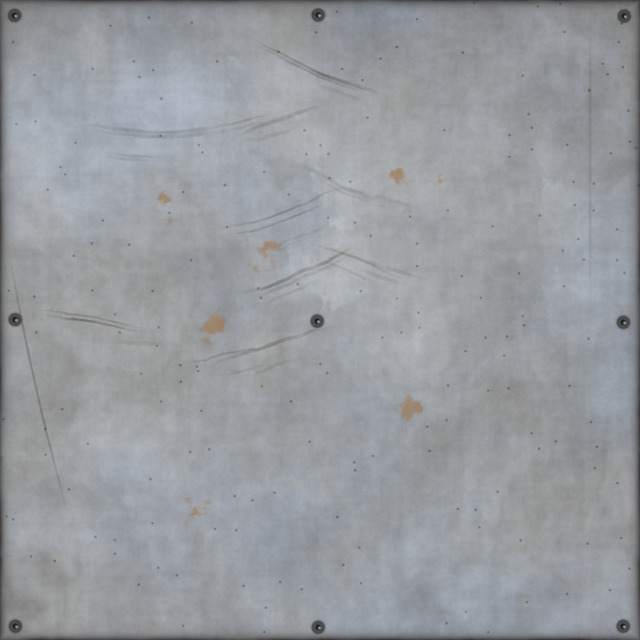
Write a WebGL 2 fragment shader that draws this texture.

```glsl
#version 300 es
precision highp float;
// Worn grey metal panel with scuffs, rust flecks, riveted grid and dark rim.
uniform vec2 u_resolution;
out vec4 outColor;

float hash(vec2 p) {
    vec3 q = fract(vec3(p.xyx) * 0.1031);
    q += dot(q, q.yzx + 33.33);
    return fract((q.x + q.y) * q.z);
}

vec2 hash2(vec2 p) {
    return vec2(hash(p), hash(p + 57.3));
}

float noise(vec2 p) {
    vec2 i = floor(p), f = fract(p);
    f = f * f * (3.0 - 2.0 * f);
    return mix(mix(hash(i), hash(i + vec2(1, 0)), f.x),
               mix(hash(i + vec2(0, 1)), hash(i + 1.0), f.x), f.y);
}

// Layered noise centred on zero
float clouds(vec2 p) {
    float sum = 0.0, amp = 0.5;
    for (int i = 0; i < 5; i++) {
        sum += amp * (noise(p) - 0.5);
        p = mat2(0.8, 0.6, -0.6, 0.8) * p * 2.03 + 17.0;
        amp *= 0.55;
    }
    return sum;
}

// Cellular noise: distance to the nearest point, and that point's random id
vec2 cells(vec2 p) {
    vec2 base = floor(p), best = vec2(9.0, 0.0);
    for (int y = -1; y <= 1; y++)
    for (int x = -1; x <= 1; x++) {
        vec2 c = base + vec2(x, y);
        float d = length(c + hash2(c) - p);
        if (d < best.x) best = vec2(d, hash(c + 9.7));
    }
    return best;
}

vec2 rotate(vec2 p, float a) {
    return mat2(cos(a), -sin(a), sin(a), cos(a)) * p;
}

// Curved stroke that tapers towards both ends
float stroke(vec2 p, vec2 centre, float angle, float bend, float halfLen, float width, float soft) {
    vec2 q = rotate(p - centre, angle);
    q.y -= bend * q.x * q.x;
    float taper = 1.0 - smoothstep(0.3, 1.0, abs(q.x) / halfLen);
    return taper * (1.0 - smoothstep(width * taper, width * taper + soft, abs(q.y)));
}

// Soft ragged blot; radius gives its half extents
float blot(vec2 p, vec2 centre, vec2 radius, float ragged) {
    return 1.0 - smoothstep(0.35, 1.1, length((p - centre) / radius) + ragged);
}

// Families of near-parallel scuffs
float scuffs(vec2 p, float px) {
    float sum = 0.0;
    for (int g = 0; g < 9; g++) {
        vec2 id = vec2(g, 4.0), r = hash2(id), s = hash2(id + 20.0);
        vec2 centre = vec2(0.12 + 0.52 * r.x, 0.42 + 0.055 * float(g) + 0.03 * r.y);
        float angle = (s.x - 0.55) * 0.9;
        for (int k = 0; k < 4; k++) {
            vec2 t = hash2(id + vec2(40, 7 * k));
            vec2 c = centre + (t - 0.5) * vec2(0.09, 0.05);
            float mark = stroke(p, c, angle + 0.15 * (t.x - 0.5), 1.6 * (s.y - 0.35),
                                0.04 + 0.09 * t.y, 0.0018 * t.x, 0.0015 + px);
            sum += mark * (0.35 + 0.5 * t.y);
        }
    }
    return sum * (0.35 + 0.8 * noise(p * vec2(45, 60)));
}

// Rivet head: dark ring, grey cap, dark socket and a glint
vec3 rivet(vec3 base, vec2 q, float px) {
    float d = length(q);
    vec3 col = mix(base, base * 0.65, 0.6 * (1.0 - smoothstep(0.007, 0.015, d)));
    float ring = 1.0 - smoothstep(0.0015, 0.003 + px, abs(d - 0.0075));
    col = mix(col, vec3(0.24), 0.75 * ring);
    col = mix(col, vec3(0.12), 1.0 - smoothstep(0.003, 0.0045 + px, d));
    float glint = 1.0 - smoothstep(0.001, 0.002 + px, length(q - vec2(0.002, -0.001)));
    return mix(col, vec3(0.7), 0.8 * glint);
}

void main() {
    vec2 p = gl_FragCoord.xy / u_resolution;
    float px = 1.0 / min(u_resolution.x, u_resolution.y);
    float broad = clouds(p * 3.5 + 3.0);
    float mottle = clouds(p * vec2(13, 10) + 4.0 * broad);
    float fine = clouds(p * 55.0 + 8.0);

    // Base tone: broad stains, mottling, brushed grain in both directions
    float tone = 0.56 + 0.85 * broad + 0.75 * mottle + 0.38 * fine;
    tone += 0.26 * clouds(p * vec2(75, 9)) + 0.2 * clouds(p * vec2(8, 90) + 31.0);
    tone += 0.12 * (noise(p * 230.0) - 0.5);
    tone += 0.22 * blot(p, vec2(0.2, 0.73), vec2(0.42, 0.3), broad);
    tone -= 0.3 * smoothstep(0.88, 1.0, p.y + 0.2 * broad) + 0.12 * smoothstep(0.45, 0.1, p.y);

    // Pale, abraded patches
    for (int i = 0; i < 9; i++) {
        vec2 r = hash2(vec2(i, 71)), s = hash2(vec2(i, 93));
        vec2 c = vec2(0.25 + 0.7 * r.x, 0.38 + 0.5 * r.y);
        tone += 0.3 * blot(p, c, vec2(0.03) + 0.06 * s, 2.2 * mottle + 1.5 * fine);
    }

    // Scuffs, a long hairline, a faint seam and pits
    tone -= 0.75 * scuffs(p + 0.012 * vec2(broad, mottle), px);
    tone -= 0.6 * stroke(p, vec2(0.055, 0.4), -1.35, 0.12, 0.24, 0.0004, 0.001 + px);
    tone -= 0.25 * stroke(p, vec2(0.922, 0.75), 1.571, 0.0, 0.3, 0.0005, 0.0015 + px);
    vec2 pit = cells(p * 26.0);
    tone -= 0.9 * step(0.72, pit.y) * (1.0 - smoothstep(0.02, 0.03 + 0.06 * pit.y, pit.x));

    vec3 col = mix(vec3(0.505, 0.513, 0.522), vec3(0.668, 0.688, 0.715), clamp(tone, -1.2, 1.25));
    col += vec3(0.012, 0.003, -0.014) * clamp(5.0 * clouds(p * 5.0 + 40.0), -1.0, 1.0);

    // Rust flecks
    for (int i = 0; i < 7; i++) {
        vec2 r = hash2(vec2(i, 131)), s = hash2(vec2(i, 157));
        float rust = blot(p, vec2(0.25 + 0.6 * r.x, 0.14 + 0.74 * r.y),
                          vec2(0.01, 0.014) + 0.014 * s, 2.5 * fine + 1.5 * mottle);
        col = mix(col, vec3(0.62, 0.48, 0.34), 0.65 * rust);
    }

    // Three by three rivets, then the dark rim
    vec2 cell = floor(p * 3.0);
    vec2 centre = 0.022 + 0.476 * cell + 0.006 * (hash2(cell + 5.0) - 0.5);
    col = rivet(col, p - centre, px);
    vec2 side = min(p, 1.0 - p);
    float rim = exp(-min(side.x, side.y) / 0.0065) * (0.85 + 0.8 * mottle);
    outColor = vec4(mix(col, vec3(0.2, 0.19, 0.19), clamp(rim, 0.0, 1.0)), 1.0);
}
```
